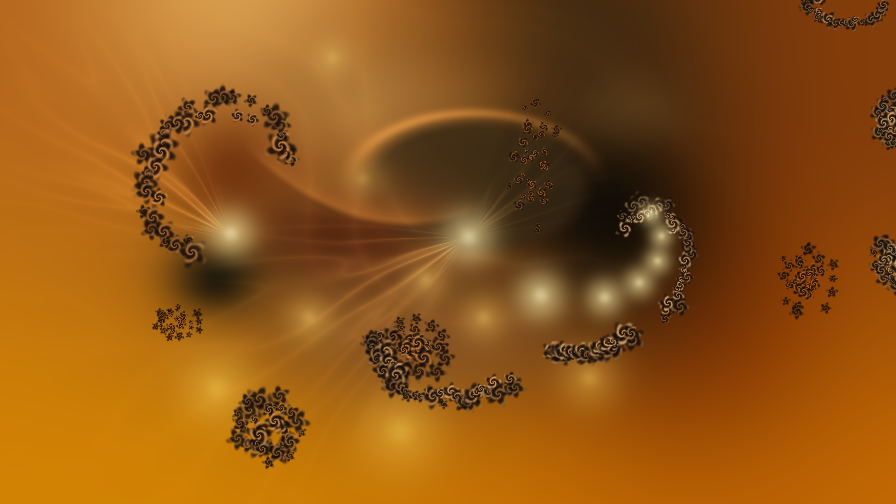
Give the GLSL for this background, as a WebGL 1 fragment shader.

```glsl
precision highp float;
// Amber abstract: soft elliptical tints build a smoky brown body on an orange field,
// fans and ridged gradient noise add silk, and looped garlands of curled
// rosettes with glowing orbs form the ornamental rims.
uniform vec2 u_resolution;

vec2 p;   // position, canvas height = 1
vec3 col; // colour built up so far

vec2 hash2(vec2 v) {
  return fract(sin(vec2(dot(v, vec2(127.1, 311.7)), dot(v, vec2(269.5, 183.3)))) * 43758.5);
}

float gradDot(vec2 cell, vec2 f, vec2 corner) {
  return dot(hash2(cell + corner) * 2. - 1., f - corner);
}

float gradientNoise(vec2 v) {
  vec2 i = floor(v), f = fract(v), u = f * f * (3. - 2. * f);
  return mix(mix(gradDot(i, f, vec2(0)), gradDot(i, f, vec2(1, 0)), u.x),
             mix(gradDot(i, f, vec2(0, 1)), gradDot(i, f, vec2(1)), u.x), u.y);
}

// Gaussian ellipse: center in xy, radii in zw
float soft(vec4 e) {
  vec2 d = (p - e.xy) / e.zw;
  return exp(-dot(d, d));
}

void tint(vec3 color, float amount, vec4 e) {
  col = mix(col, color, amount * soft(e));
}

// Wide halo with a small bright core
float orb(float x, float y, float r) {
  float d = length(p - vec2(x, y)) / r;
  return .7 * exp(-d * d) + .4 * exp(-11. * d * d);
}

// Streaks spreading from a point along a direction
float fan(vec2 origin, vec2 dir, float reach) {
  vec2 d = p - origin;
  float along = dot(d, dir);
  float slope = (d.y * dir.x - d.x * dir.y) / max(along, .01);
  float streak = pow(1. - abs(gradientNoise(vec2(slope * 7. + 3., along * 4.))), 7.);
  return streak * exp(-slope * slope * 4.) * smoothstep(0., .06, along) * exp(-max(along, 0.) / reach);
}

// Curled rosettes strung on an elliptical arc; long spans scatter into its inside
void garland(vec4 e, vec2 span, float size, float warmth) {
  vec3 light = mix(vec3(.88, .72, .5), vec3(.72, .38, .12), warmth);
  float scatter = mix(.25, .85, smoothstep(5., 12., span.y - span.x));
  for (int i = 0; i < 36; i++) {
    float angle = mix(span.x, span.y, float(i) / 35.);
    vec2 h = hash2(e.xy * 7. + float(i));
    vec2 q = p - e.xy - e.zw * vec2(cos(angle), sin(angle)) * (1. - scatter * h.x);
    float d = length(q) / (size * (.35 + .65 * h.y));
    if (d < 1.2) {
      float phi = atan(q.y, q.x) + h.x * 6.28;
      float rim = .78 + .22 * cos(phi * 5.);
      float curl = .5 + .5 * cos(phi * 2. + 7. * log(d + .15));
      float shade = curl * curl * (.45 + .65 * h.x);
      float mask = 1. - smoothstep(rim - .3, rim + .15, d);
      col = mix(col, mix(vec3(.09, .05, .03), light, shade), mask * .85);
    }
  }
}

void main() {
  p = gl_FragCoord.xy / u_resolution * vec2(1.7778, 1);

  // Orange field
  vec3 left = mix(vec3(.82, .51, .01), vec3(.7, .39, .1), smoothstep(0., .9, p.y));
  vec3 right = mix(vec3(.76, .41, .01), vec3(.52, .24, .04), smoothstep(0., .8, p.y));
  col = mix(left, right, smoothstep(.3, 1.5, p.x));
  tint(vec3(.88, .66, .34), .85, vec4(.47, 1.02, .3, .26));
  tint(vec3(.47, .17, .01), .75, vec4(1.38, .4, .28, .32));

  // Smoky body
  tint(vec3(.4, .25, .12), .9, vec4(.75, .5, .38, .29));
  tint(vec3(.23, .15, .06), .9, vec4(1.16, .95, .3, .35));
  tint(vec3(.05, .04, .02), .97, vec4(1.2, .57, .22, .24));
  tint(vec3(.36, .25, .11), .6, vec4(1.24, .78, .12, .07));
  tint(vec3(.64, .45, .22), .75, vec4(.73, .8, .2, .11));
  tint(vec3(.5, .31, .15), .65, vec4(.88, .32, .28, .11));
  tint(vec3(.42, .17, .04), .8, vec4(.46, .66, .11, .1));

  // Dark dome and the golden fold sweeping below it
  float dome = length((p - vec2(.94, .63)) / vec2(.24, .14));
  float edge = (dome - 1.04) * 14.;
  col = mix(col, vec3(.19, .14, .07), .85 * (1. - smoothstep(.8, 1.04, dome)));
  col += vec3(.22, .15, .07) * exp(-edge * edge) * smoothstep(.62, .78, p.y);
  float fold = p.y - .56 - 1.45 * (p.x - .81) * (p.x - .81);
  float foldSpan = smoothstep(.47, .56, p.x) * (1. - smoothstep(.75, 1., p.x));
  tint(vec3(.29, .11, .04), .85, vec4(.68, .53, .17, .09));
  col = mix(col, vec3(.68, .4, .15),
            .75 * foldSpan * smoothstep(-.015, .006, fold) * exp(-max(fold, 0.) * 22.));
  tint(vec3(.05, .05, .03), .9, vec4(.43, .45, .09, .07));

  // Silky wisps and fans
  vec2 silk = vec2(p.x * 1.6 + p.y, p.y * 4. + p.x * 2.2);
  float wisp = pow(1. - abs(gradientNoise(silk + gradientNoise(p * 3.))), 9.);
  col += vec3(.13, .09, .04) * wisp * soft(vec4(.9, .68, .35, .28));
  vec2 heart = vec2(.93, .53);
  col += vec3(.5, .36, .18) * (fan(heart, vec2(-.9, -.43), .2)
       + .6 * fan(heart, vec2(.75, .66), .1) + fan(vec2(.46, .53), vec2(-.8, .6), .15));

  // Warm orbs
  float warm = orb(.43, .23, .07) + orb(.795, .145, .08) + orb(.845, .445, .045)
    + orb(.613, .37, .045) + orb(.96, .37, .045) + orb(1.17, .25, .06)
    + .7 * (orb(.66, .885, .04) + orb(.72, .645, .04));
  col += (1. - col) * (1. - exp(-warm * vec3(.62, .42, .17)));

  // Rosette rims
  garland(vec4(.44, .64, .17, .175), vec2(.3, 4.3), .034, .6);
  garland(vec4(1.29, .48, .085, .125), vec2(-1.2, 2.4), .023, .2);
  garland(vec4(1.13, .35, .14, .06), vec2(-1.9, -.2), .028, .3);
  garland(vec4(.82, .31, .08, .06), vec2(0, 17), .026, .7);
  garland(vec4(.9, .31, .17, .115), vec2(2.9, 5.6), .028, .3);

  // Islands and dark specks
  garland(vec4(.535, .15, .07, .075), vec2(0, 12), .03, .5);
  garland(vec4(1.6, .445, .065, .07), vec2(0, 17), .017, 1.);
  for (int i = 0; i < 2; i++)
    garland(vec4(1.775, .48 + .28 * float(i), .045, .05), vec2(0, 12), .022, .1);
  garland(vec4(1.68, .99, .08, .04), vec2(-5, 0), .02, .3);
  garland(vec4(1.06, .67, .06, .16), vec2(0, 17), .013, .9);
  garland(vec4(.35, .36, .05, .035), vec2(0, 17), .012, .9);

  // Pale stars: two large ones and a shrinking spiral of beads
  float stars = orb(heart.x, heart.y, .05) + orb(.458, .537, .045);
  for (int i = 0; i < 6; i++) {
    float n = float(i), a = .66 * n - 2.55, r = .072 + .127 * exp(-.95 * n);
    stars += orb(1.238 + r * cos(a), .525 + r * sin(a), .018 + .028 * exp(-.5 * n));
  }
  col += (1. - col) * (1. - exp(-stars * vec3(1.2, 1.05, .65)));

  gl_FragColor = vec4(clamp(col, 0., 1.), 1);
}
```
